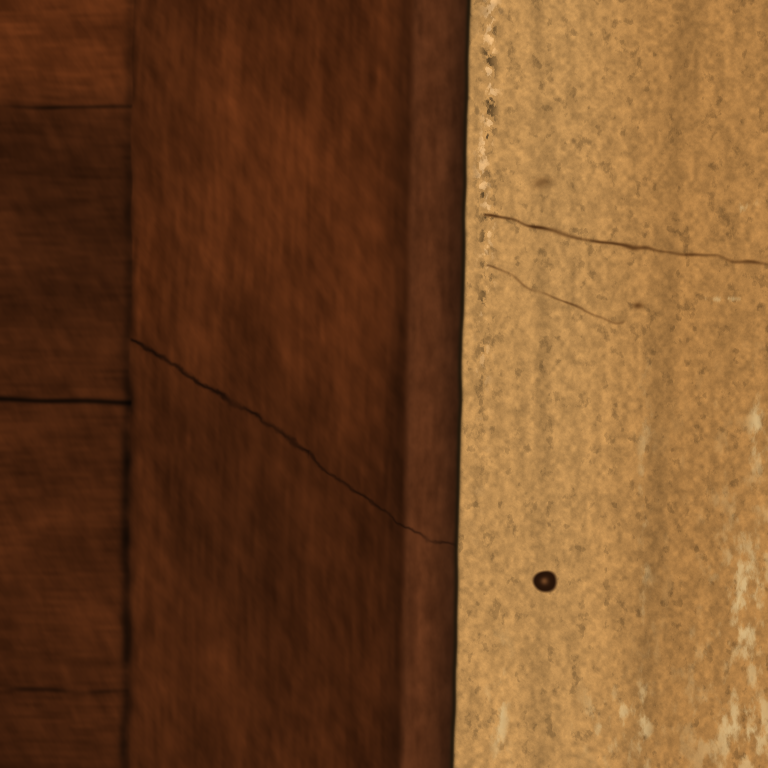
Write a Shadertoy shader that draws this texture.

```glsl
// Draws cracked dark timber panels and a narrow moulding beside worn, pale plaster.

float hash(vec2 p) {
    return fract(sin(dot(p, vec2(127.1, 311.7))) * 43758.5453);
}

float noise(vec2 p) {
    vec2 i = floor(p), f = fract(p);
    f = f * f * (3.0 - 2.0 * f);
    return mix(mix(hash(i), hash(i + vec2(1, 0)), f.x),
               mix(hash(i + vec2(0, 1)), hash(i + vec2(1, 1)), f.x), f.y);
}

float fbm(vec2 p) {
    float sum = 0.0, amp = 0.53;
    for (int i = 0; i < 4; i++) {
        sum += amp * noise(p);
        p = mat2(0.96, 0.28, -0.28, 0.96) * p * 2.03 + 17.3;
        amp *= 0.5;
    }
    return sum;
}

// Soft blob, equal to 1 at its centre
float glow(vec2 p, vec2 centre, vec2 size) {
    vec2 d = (p - centre) / size;
    return exp(-dot(d, d));
}

// Soft line across one axis
float band(float x, float centre, float width) {
    float d = (x - centre) / width;
    return exp(-d * d);
}

float stroke(vec2 p, vec2 a, vec2 b, float width) {
    vec2 pa = p - a, ba = b - a;
    float t = clamp(dot(pa, ba) / dot(ba, ba), 0.0, 1.0);
    return band(length(pa - ba * t), 0.0, width);
}

float crack(vec2 p, vec2 a, vec2 b, vec2 c, vec2 d, float width) {
    return max(stroke(p, a, b, width), max(stroke(p, b, c, width), stroke(p, c, d, width)));
}

// Fine vertical fibres, bent a little by slow noise
float fibres(vec2 p, float count) {
    float x = p.x + 0.012 * noise(p * 7.0);
    return 0.5 * noise(vec2(x * count, p.y * 10.0)) + 0.5 * noise(vec2(x * count * 2.1, p.y * 28.0));
}

// Dark and light timber mixed by fibres, clouds and slanted mottling
vec3 timber(vec2 p, vec2 fibreAxis, vec2 cloudScale) {
    vec2 slant = vec2(p.x + 0.5 * p.y, p.y - 0.3 * p.x);
    float mottle = fbm(slant * vec2(75.0, 32.0));
    float tone = 0.27 * fibres(fibreAxis, 90.0) + 0.42 * fbm(p * cloudScale) + 0.31 * mottle;
    return mix(vec3(0.15, 0.065, 0.02), vec3(0.43, 0.215, 0.095), 0.5 + 1.15 * (tone - 0.5));
}

vec3 sidePanel(vec2 p) {
    vec3 col = timber(p, p.yx, vec2(9.0, 18.0));
    col *= 0.91 + 0.25 * smoothstep(0.84, 0.92, p.y) - 0.14 * glow(p, vec2(0.10, 0.70), vec2(0.15, 0.14));
    float y = p.y + 0.006 * (noise(p * 18.0) - 0.5);
    float fade = 0.5 * noise(p * 30.0);
    col *= 1.0 - 0.65 * band(y, 0.479 - 0.02 * p.x, 0.0035);
    return col * (1.0 - fade * (band(y, 0.861, 0.003) + band(y, 0.101, 0.0035)));
}

vec3 mainPanel(vec2 p, float grooveX) {
    vec3 col = timber(p, p, vec2(20.0, 9.0));
    col *= 0.95 + 0.17 * glow(p, vec2(0.35, 0.82), vec2(0.2, 0.35));
    col *= 1.0 + 0.22 * glow(p, vec2(0.19, 0.64), vec2(0.03, 0.10));
    col *= 1.0 - 0.12 * glow(p, vec2(0.33, 0.28), vec2(0.12, 0.14));
    return col * (1.0 - 0.24 * band(p.x, grooveX - 0.006, 0.02));
}

vec3 moulding(vec2 p, float t) {
    float mottle = 0.6 * fbm(p * vec2(75.0, 50.0)) + 0.4 * fibres(p, 90.0);
    vec3 col = mix(vec3(0.22, 0.11, 0.05), vec3(0.41, 0.225, 0.12), mottle);
    return col * (0.84 + 0.25 * band(t, 0.3, 0.4) - 0.15 * smoothstep(0.6, 1.0, t));
}

vec3 plaster(vec2 p, float edge) {
    float mottle = fbm(p * vec2(150.0, 125.0));
    float streak = fibres(p * vec2(1.0, 0.4), 60.0);
    vec3 col = mix(vec3(0.73, 0.545, 0.32), vec3(0.67, 0.48, 0.265), smoothstep(0.72, 0.9, p.x));
    col *= 0.75 + 0.36 * mottle + 0.15 * streak;
    col *= 1.0 - 0.16 * smoothstep(0.62, 0.8, fbm(p * vec2(95.0, 70.0) + 50.0));
    col *= 1.0 - 0.10 * band(p.x, 0.835 + 0.055 * p.y, 0.016) - 0.06 * band(p.x, 0.705, 0.01);

    // Pale scrapes gather toward the lower right
    float worn = 0.6 * smoothstep(0.82, 0.98, p.x) * smoothstep(0.65, 0.1, p.y);
    worn += glow(p, vec2(0.80, 0.06), vec2(0.04, 0.05)) + glow(p, vec2(0.65, 0.08), vec2(0.014, 0.08));
    worn += 0.6 * glow(p, vec2(0.97, 0.22), vec2(0.02, 0.08)) + 0.5 * glow(p, vec2(0.965, 0.05), vec2(0.04));
    worn += glow(p, vec2(0.97, 0.73), vec2(0.02, 0.01)) + glow(p, vec2(0.945, 0.61), vec2(0.03, 0.005));
    worn += 0.8 * glow(p, vec2(0.985, 0.45), vec2(0.01, 0.06));
    worn += 0.5 * band(p.x, 0.84, 0.01) * smoothstep(0.6, 0.4, p.y);
    float scrape = 0.5 * fbm(p * vec2(160.0, 80.0)) + 0.5 * noise(p * vec2(90.0, 40.0));
    col = mix(col, vec3(0.86, 0.74, 0.53), 0.8 * smoothstep(0.56, 0.85, scrape + 0.2 * worn) * min(worn, 1.0));

    // Pitted border with pale rims
    float border = band(p.x, edge + 0.02 + 0.012 * noise(p * 25.0), 0.01) * smoothstep(0.2, 0.85, p.y);
    float pit = fbm(p * vec2(110.0, 75.0) + 31.0);
    col *= 1.0 - 0.5 * border * smoothstep(0.54, 0.72, pit);
    col += 0.15 * border * smoothstep(0.44, 0.3, pit);

    // Cracks, stains and nail hole
    vec2 q = p + 0.007 * (vec2(noise(p * 45.0), noise(p * 45.0 + 9.0)) - 0.5);
    float lines = 0.65 * crack(q, vec2(0.632, 0.720), vec2(0.729, 0.697), vec2(0.859, 0.672), vec2(1.01, 0.657), 0.0024);
    lines += 0.4 * crack(q, vec2(0.635, 0.653), vec2(0.71, 0.618), vec2(0.76, 0.594), vec2(0.81, 0.58), 0.002);
    lines *= 0.3 + noise(p * 50.0);
    lines += 0.4 * glow(q, vec2(0.707, 0.762), vec2(0.012, 0.008)) + 0.6 * glow(p, vec2(0.831, 0.602), vec2(0.007, 0.004));
    col = mix(col, vec3(0.23, 0.12, 0.04), min(lines, 0.8));
    float hole = length(q - vec2(0.712, 0.242));
    col = mix(col, vec3(0.12, 0.055, 0.02), 0.95 * smoothstep(0.018, 0.012, hole));
    return col + vec3(0.28, 0.19, 0.11) * band(hole, 0.0, 0.005);
}

void mainImage(out vec4 fragColor, in vec2 fragCoord) {
    vec2 p = fragCoord / iResolution.xy;
    float soft = max(0.002, 1.0 / iResolution.x);
    float wobble = 0.002 * (noise(vec2(p.y * 25.0, 2.0)) - 0.5);
    float seam = 0.166 + 0.007 * p.y + 2.0 * wobble;
    float groove = 0.522 + 0.016 * p.y;
    float edge = 0.590 + 0.021 * p.y + wobble;

    // Timber, left to right
    vec3 col = mix(sidePanel(p), mainPanel(p, groove), smoothstep(-soft, soft, p.x - seam));
    float seamDark = (0.25 + 0.2 * smoothstep(0.65, 0.4, p.y)) * (0.4 + 1.2 * noise(p * 40.0));
    col *= 1.0 - seamDark * band(p.x, seam - 0.003, 0.0075);
    col = mix(col, moulding(p, (p.x - groove) / (edge - groove)), smoothstep(-0.006, 0.006, p.x - groove));

    // Diagonal split across panel and moulding
    vec2 q = p + 0.016 * (vec2(fbm(p * 36.0), fbm(p * 36.0 + 7.0)) - 0.5);
    float split = crack(q, vec2(0.175, 0.56), vec2(0.267, 0.499), vec2(0.332, 0.46), vec2(0.404, 0.408), 0.003);
    split = max(split, 0.75 * crack(q, vec2(0.404, 0.408), vec2(0.527, 0.312), vec2(0.56, 0.297), vec2(0.594, 0.288), 0.0024));
    col = mix(col, vec3(0.08, 0.035, 0.015), split * (0.3 + 0.6 * noise(p * 45.0)));

    // Plaster and the dark joint
    col = mix(col, plaster(p, edge), smoothstep(-soft, soft, p.x - edge));
    col = mix(col, vec3(0.11, 0.085, 0.04), 0.75 * band(p.x, edge - 0.001, 0.0033));
    fragColor = vec4(clamp(col, 0.0, 1.0), 1.0);
}
```
